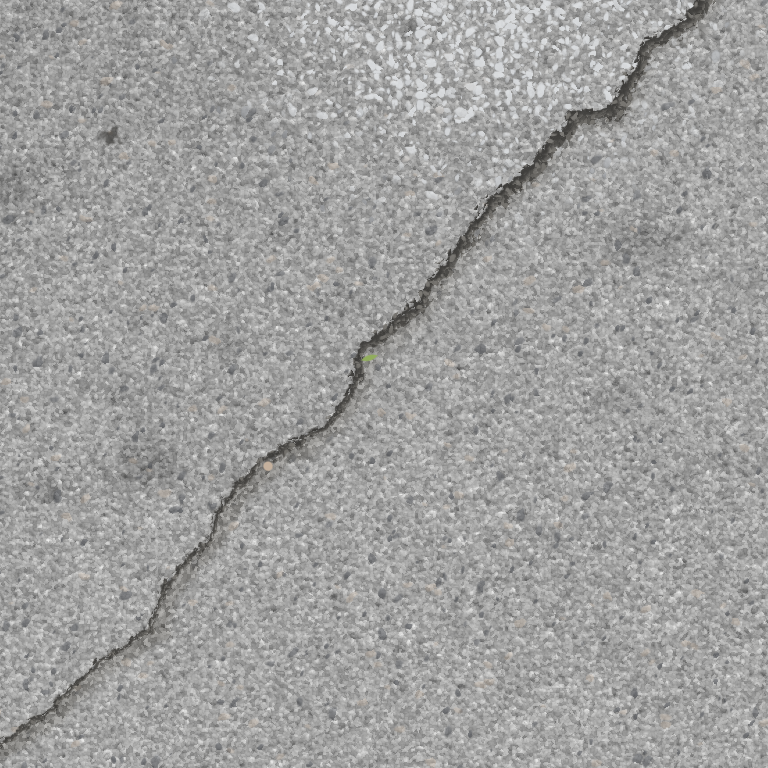
Give the GLSL for this texture, as a Shadertoy shader.

```glsl
const float COARSE_SCALE = 78.0;
const float FINE_SCALE = 125.0;
const float GRAIN_SCALE = 215.0;
const float BASE_GREY = 0.632;
const float GRAIN_GAIN = 0.17;
const float RELIEF_GAIN = 0.18;
const vec2 LIGHT_DIR = vec2(0.35, 0.94);
const vec2 GLARE_CENTRE = vec2(0.62, 1.03);
const vec2 GLARE_SIZE = vec2(0.30, 0.26);
const vec3 DARK_STONE = vec3(0.36, 0.37, 0.39);
const vec3 TAN_STONE = vec3(0.69, 0.62, 0.55);
const vec3 WET_STONE = vec3(0.87, 0.88, 0.89);
const vec3 CRACK_DARK = vec3(0.20, 0.195, 0.185);
const vec3 CRACK_SOIL = vec3(0.46, 0.45, 0.43);
const vec3 LEAF_GREEN = vec3(0.57, 0.68, 0.36);

const int CRACK_POINTS = 20;
const vec2 CRACK[CRACK_POINTS] = vec2[](
    vec2(-0.01, 0.025), vec2(0.059, 0.069), vec2(0.124, 0.134), vec2(0.195, 0.180),
    vec2(0.215, 0.238), vec2(0.273, 0.303), vec2(0.293, 0.349), vec2(0.352, 0.404),
    vec2(0.417, 0.440), vec2(0.456, 0.486), vec2(0.471, 0.544), vec2(0.534, 0.590),
    vec2(0.592, 0.668), vec2(0.638, 0.733), vec2(0.703, 0.785), vec2(0.749, 0.844),
    vec2(0.803, 0.853), vec2(0.846, 0.941), vec2(0.898, 0.967), vec2(0.925, 1.01));

// Stains: centre, radius, darkening
const int STAIN_COUNT = 9;
const vec4 STAINS[STAIN_COUNT] = vec4[](
    vec4(0.19, 0.395, 0.036, 0.12), vec4(0.84, 0.69, 0.045, 0.10),
    vec4(0.443, 0.61, 0.022, 0.08), vec4(0.01, 0.76, 0.045, 0.09),
    vec4(0.18, 0.48, 0.045, 0.05), vec4(0.80, 0.485, 0.030, 0.06),
    vec4(0.30, 0.55, 0.030, 0.05), vec4(0.06, 0.365, 0.022, 0.10),
    vec4(0.525, 0.955, 0.016, 0.14));

vec3 hash3(vec2 p) {
    vec3 q = fract(vec3(p.xyx) * vec3(0.1031, 0.1030, 0.0973));
    q += dot(q, q.yxz + 33.33);
    return fract((q.xxy + q.yzz) * q.zyx);
}

// Nearest cell: offset from its centre (xy), random id (z), stone mask (w)
vec4 stones(vec2 uv, float scale) {
    vec2 p = uv * scale;
    vec2 cell = floor(p);
    float nearest = 9.0;
    vec4 result = vec4(0.0);
    for (int j = -1; j <= 1; j++)
    for (int i = -1; i <= 1; i++) {
        vec2 id = cell + vec2(i, j);
        vec3 h = hash3(id + scale);
        vec2 d = p - id - 0.1 - 0.8 * h.xy;
        float angle = 6.283 * fract(h.z * 13.7);
        float dist = length(d) * (1.0 + 0.25 * cos(2.0 * atan(d.y, d.x + 1e-5) + angle));
        if (dist < nearest) {
            nearest = dist;
            float radius = mix(0.16, 0.55, h.x);
            float blur = 0.06 + 0.8 * scale / iResolution.y;
            result = vec4(d, h.z, 1.0 - smoothstep(radius - blur, radius + blur, dist));
        }
    }
    return result;
}

// Broad, soft variation from layered sines
float waves(vec2 p) {
    float sum = 0.0, gain = 0.5;
    for (int i = 0; i < 4; i++) {
        sum += gain * sin(p.x + 1.7 * sin(p.y)) * cos(p.y - 1.3 * sin(p.x * 0.8));
        p = mat2(1.5, 1.1, -1.1, 1.5) * p + 2.3;
        gain *= 0.6;
    }
    return sum;
}

// Distance to the crack (x), signed positive on its upper left (y)
vec2 crackDistance(vec2 p) {
    vec2 best = vec2(9.0);
    for (int i = 0; i < CRACK_POINTS - 1; i++) {
        vec2 along = CRACK[i + 1] - CRACK[i], rel = p - CRACK[i];
        float d = length(rel - along * clamp(dot(rel, along) / dot(along, along), 0.0, 1.0));
        if (d < best.x) best = vec2(d, d * sign(along.x * rel.y - along.y * rel.x));
    }
    return best;
}

float blob(vec2 p, vec2 centre, vec2 size) {
    vec2 q = (p - centre) / size;
    return exp(-dot(q, q));
}

void mainImage(out vec4 fragColor, in vec2 fragCoord) {
    vec2 uv = fragCoord / iResolution.xy;
    float pixel = 1.0 / iResolution.y;
    vec2 bent = uv + 0.0025 * vec2(waves(uv * 110.0), waves(uv.yx * 110.0 + 5.0));
    vec4 coarse = stones(bent, COARSE_SCALE);
    vec4 fine = stones(bent + 0.37, FINE_SCALE);
    vec4 grain = stones(uv + 0.71, GRAIN_SCALE);
    float glare = blob(uv, GLARE_CENTRE, GLARE_SIZE);

    // Worn binder, broad light and stains
    float tone = BASE_GREY + 0.015 * waves(uv * 9.0);
    tone -= 0.03 * blob(uv, vec2(0.05, 0.95), vec2(0.4, 0.3));
    tone += 0.015 * blob(uv, vec2(0.45, 0.05), vec2(0.45, 0.25));
    vec2 ragged = uv + 0.016 * vec2(waves(uv * 70.0), waves(uv.yx * 70.0 + 4.0));
    for (int i = 0; i < STAIN_COUNT; i++)
        tone -= STAINS[i].w * blob(ragged, STAINS[i].xy, STAINS[i].z * vec2(1.15, 0.8));

    // Embedded stones lit from above
    tone += GRAIN_GAIN * (grain.z - 0.5) + 0.05 * (grain.w - 0.5);
    tone += fine.w * (0.16 * (fine.z - 0.45) + RELIEF_GAIN * dot(fine.xy, LIGHT_DIR));
    tone += coarse.w * (0.10 * (coarse.z - 0.4) + RELIEF_GAIN * dot(coarse.xy, LIGHT_DIR));
    vec3 color = tone * vec3(1.0, 1.0, 0.995);
    color = mix(color, DARK_STONE, 0.5 * coarse.w * step(coarse.z, 0.03));
    color = mix(color, DARK_STONE, 0.6 * fine.w * step(fine.z, 0.025));
    color = mix(color, TAN_STONE, 0.35 * coarse.w * step(0.97, coarse.z));
    float wetCoarse = coarse.w * smoothstep(0.0, 0.25, glare * 0.55 - fract(coarse.z * 7.3));
    float wetFine = fine.w * smoothstep(0.0, 0.25, glare * 0.62 - fract(fine.z * 5.7));
    color = mix(color, WET_STONE, 0.9 * max(wetCoarse, wetFine));

    // Ragged crack: shadowed upper lip, loose soil on its lower right
    vec2 warp = 0.008 * vec2(waves(uv * 75.0), waves(uv.yx * 75.0 + 2.0));
    vec2 crack = crackDistance(uv + warp + 0.0025 * fine.xy + 0.0012 * grain.xy);
    float open = smoothstep(0.3, 0.75, uv.y);
    float halfWidth = mix(0.0026, 0.0085, open) * (0.55 + 0.9 * fine.z);
    float soil = 1.0 - smoothstep(0.004, 0.020, abs(crack.y + 0.009));
    color = mix(color, CRACK_SOIL + 0.3 * (grain.z - 0.5), soil * mix(0.5, 0.3, open));
    float core = 1.0 - smoothstep(halfWidth - pixel, halfWidth + 2.0 * pixel, crack.x);
    float debris = (0.15 + 0.85 * grain.z) * smoothstep(0.005, -0.005, crack.y);
    debris = max(debris, 0.9 * fine.w * step(0.7, fine.z));
    color = mix(color, mix(CRACK_DARK, CRACK_SOIL, debris), 0.88 * core);

    // Small broken hollow
    float hollow = blob(ragged, vec2(0.137, 0.822), vec2(0.020, 0.010));
    color = mix(color, CRACK_DARK, 0.6 * smoothstep(0.35, 0.85, hollow));

    // Pale pebble and leaf beside the crack
    float pebble = length(uv - vec2(0.349, 0.393)) - 0.006;
    color = mix(color, TAN_STONE * 1.12, 1.0 - smoothstep(-pixel, pixel, pebble));
    vec2 leaf = mat2(0.96, -0.28, 0.28, 0.96) * (uv - vec2(0.481, 0.534));
    float leafEdge = abs(leaf.y) - 0.0035 * (1.0 - pow(abs(leaf.x) / 0.011, 2.0));
    color = mix(color, LEAF_GREEN, 1.0 - smoothstep(-pixel, pixel, leafEdge));

    fragColor = vec4(clamp(color, 0.0, 1.0), 1.0);
}
```
